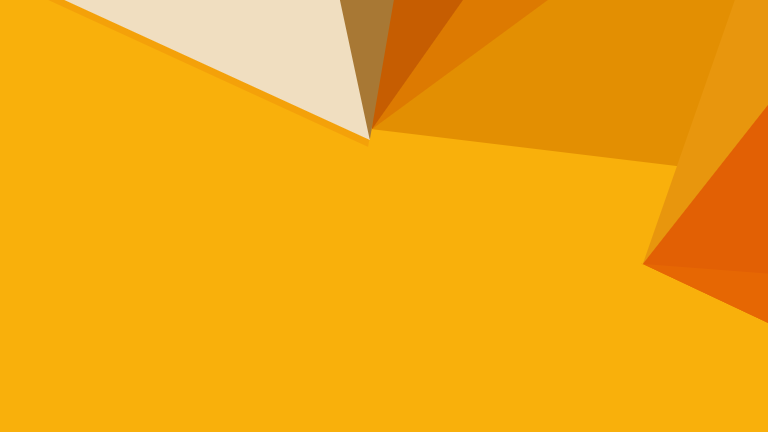
Write a WebGL 1 fragment shader that draws this background.

```glsl
precision highp float;
// Flat folded-paper facets hanging from the top and right of an amber field.
// Each facet is an antialiased triangle made of three half-planes; facets
// overlap from back to front, so shared folds show no gaps.

uniform vec2 u_resolution;

// Palette
const vec3 FIELD       = vec3(0.975, 0.690, 0.043);
const vec3 SHADOW      = vec3(0.957, 0.631, 0.035);
const vec3 CREAM       = vec3(0.941, 0.871, 0.753);
const vec3 BROWN       = vec3(0.659, 0.471, 0.204);
const vec3 RUST        = vec3(0.776, 0.365, 0.004);
const vec3 ORANGE      = vec3(0.867, 0.478, 0.004);
const vec3 OCHRE       = vec3(0.890, 0.561, 0.008);
const vec3 LIGHT_OCHRE = vec3(0.910, 0.588, 0.051);
const vec3 VERMILION   = vec3(0.886, 0.376, 0.016);
const vec3 LOWER_FOLD  = vec3(0.902, 0.404, 0.012);

// Layout, in canvas heights from the lower left
const float RIM = 1.06;                       // fold ends above the canvas
const vec2 CREAM_TIP  = vec2(0.856, 0.676);
const vec2 SHADOW_TIP = vec2(0.852, 0.660);
const vec2 FAN_TIP    = vec2(0.861, 0.701);
const vec2 RIGHT_TIP  = vec2(1.488, 0.389);
const vec2 RIGHT_TOP  = vec2(2.016, RIM);
const vec2 RIGHT_BASE = vec2(1.968, 0.163);
const vec2 RIGHT_FOLD = vec2(1.968, 0.352);

float cross2(vec2 a, vec2 b) {
  return a.x * b.y - a.y * b.x;
}

// Signed distance to the line from a to b, positive on its left
float lineSide(vec2 p, vec2 a, vec2 b) {
  return cross2(normalize(b - a), p - a);
}

// Triangle coverage with a one-pixel edge, for either winding
float triangle(vec2 p, vec2 a, vec2 b, vec2 c) {
  float winding = sign(cross2(b - a, c - a));
  float inside = min(winding * lineSide(p, a, b),
                 min(winding * lineSide(p, b, c), winding * lineSide(p, c, a)));
  return clamp(0.5 + inside * u_resolution.y, 0.0, 1.0);
}

void paint(inout vec3 color, vec3 facet, vec2 p, vec2 a, vec2 b, vec2 c) {
  color = mix(color, facet, triangle(p, a, b, c));
}

// Facet from a tip up to a span of the rim
void hang(inout vec3 color, vec3 facet, vec2 p, vec2 tip, float left, float right) {
  paint(color, facet, p, tip, vec2(left, RIM), vec2(right, RIM));
}

void main() {
  vec2 p = gl_FragCoord.xy / u_resolution.y;
  vec3 color = FIELD;

  // Strip of shade below the cream sheet
  hang(color, SHADOW, p, SHADOW_TIP, -0.019, 0.920);

  // Central fan, widest facet first
  paint(color, OCHRE, p, FAN_TIP, vec2(1.009, 3.090), vec2(1.944, 0.570));
  hang(color, ORANGE, p, FAN_TIP, 0.883, 1.350);
  hang(color, RUST, p, FAN_TIP, 0.883, 1.114);

  // Cream sheet and its brown side
  hang(color, BROWN, p, CREAM_TIP, 0.700, 0.922);
  hang(color, CREAM, p, CREAM_TIP, 0.018, 0.774);

  // Right-hand folds
  hang(color, LIGHT_OCHRE, p, RIGHT_TIP, 1.722, 2.100);
  paint(color, VERMILION, p, RIGHT_TIP, RIGHT_TOP, RIGHT_BASE);
  paint(color, LOWER_FOLD, p, RIGHT_TIP, RIGHT_FOLD, RIGHT_BASE);

  gl_FragColor = vec4(color, 1.0);
}
```
